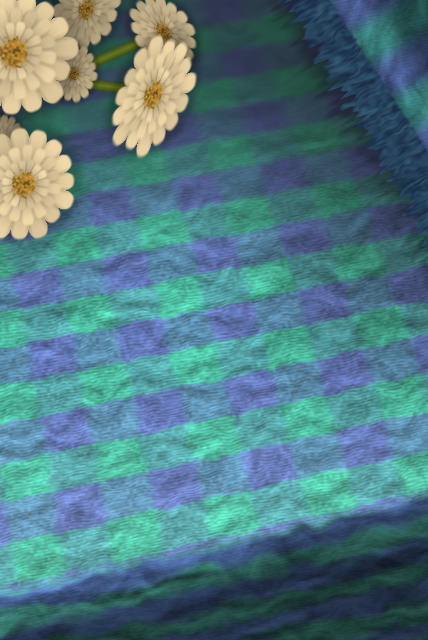
A Shadertoy shader for this texture:

```glsl
// Crinkled green and blue checked cloth over a table edge, with a fringed fold and cream daisies.
#define GREEN vec3(0.25, 0.67, 0.57)
#define BLUE vec3(0.34, 0.43, 0.67)
#define CREAM vec3(0.90, 0.81, 0.63)
#define GOLD vec3(0.66, 0.49, 0.18)
#define STEM vec3(0.30, 0.36, 0.10)
#define PETALS 15.0
#define WEAVE 200.0
#define CRINKLE 0.42
#define WEFT_SHARE 0.66
#define FRONT_PERIOD 0.062

float hash(vec2 p) {
    vec3 q = fract(p.xyx * 0.1031);
    q += dot(q, q.yzx + 33.33);
    return fract((q.x + q.y) * q.z);
}

float noise(vec2 p) {
    vec2 i = floor(p), f = fract(p);
    f = f * f * (3.0 - 2.0 * f);
    return mix(mix(hash(i), hash(i + vec2(1, 0)), f.x),
               mix(hash(i + vec2(0, 1)), hash(i + vec2(1, 1)), f.x), f.y);
}

float fbm(vec2 p) {
    return 0.55 * noise(p) + 0.3 * noise(p * 2.1 + 7.0) + 0.15 * noise(p * 4.3 + 19.0);
}

// 1 on green bands centred on whole numbers, 0 on the blue bands between them
float greenBand(float t, float soft) {
    return smoothstep(0.25 - soft, 0.25 + soft, abs(fract(t) - 0.5));
}

// Puckers running along the weft, lit from above
float crinkle(vec2 p) {
    vec2 q = vec2((p.x - 0.2 * p.y) * 26.0, (p.y + 0.2 * p.x) * 64.0);
    q.y += 2.2 * noise(p * 24.0);
    return fbm(q + vec2(0.0, 0.6)) - fbm(q - vec2(0.0, 0.6));
}

// Uneven weft yarns crossed by finer, fainter warp yarns
float threads(vec2 p) {
    vec2 q = vec2(p.x - 0.2 * p.y, p.y + 0.2 * p.x) * WEAVE;
    q += 1.2 * vec2(noise(p * 50.0), noise(p * 50.0 + 31.0));
    float weft = sin(q.y * 6.2832) * (0.3 + noise(q * vec2(0.7, 0.3)));
    return 0.6 * weft + 2.2 * (noise(q * vec2(0.9, 1.5)) - 0.5);
}

// Top of the table: bands shrink with distance
vec3 tableCloth(vec2 p) {
    float start = 0.885 - 0.225 * p.x, span = 0.1315 - 0.0098 * p.x, shrink = 0.003;
    float row = (span - sqrt(max(span * span - 4.0 * shrink * (start - p.y), 0.0))) / (2.0 * shrink);
    float column = (p.x - 0.06 + 0.0195 * row) / (0.1504 - 0.0035 * row);
    float wobble = 0.1 * (fbm(p * 45.0) - 0.5);
    float focus = smoothstep(0.05, 0.5, p.y);
    float blur = mix(0.08, 0.03, focus);
    vec3 weft = mix(BLUE, GREEN, greenBand(row + wobble, blur));
    vec3 warp = mix(BLUE, GREEN, greenBand(column + wobble, blur + 0.03));
    float light = mix(0.46, 1.03, smoothstep(0.05, 0.58, p.y));
    light *= 1.0 - 0.27 * smoothstep(0.3, 0.67, p.x) * smoothstep(0.75, 0.4, p.y);
    light += 0.14 * exp(-40.0 * dot(p - vec2(0.27, 0.36), p - vec2(0.27, 0.36)));
    light *= 1.0 + CRINKLE * mix(0.4, 1.0, focus) * crinkle(p) + 0.11 * focus * threads(p);
    vec3 color = mix(warp, weft, WEFT_SHARE) * light;
    return color + vec3(0.035, 0.02, 0.015) + 0.05 * smoothstep(0.5, 0.85, p.y);
}

// Hanging front: narrow rippled bands in shade below the edge
vec3 frontCloth(vec2 p, float drop) {
    float row = -0.15 - drop / FRONT_PERIOD + 0.5 * (fbm(p * vec2(16.0, 45.0)) - 0.5);
    vec3 color = mix(vec3(0.18, 0.25, 0.38), vec3(0.17, 0.36, 0.33), greenBand(row, 0.16));
    float light = mix(1.7 - 0.7 * p.x, 0.72, smoothstep(-0.01, 0.11, drop + 0.03 * p.x));
    float ripple = noise(vec2(p.x * 13.0, drop * 95.0 + 2.0 * noise(p * 18.0))) - 0.5;
    return color * light * (1.0 + 0.5 * ripple + CRINKLE * crinkle(p) + 0.06 * threads(p));
}

// Folded corner with its frayed hem
void foldedCorner(inout vec3 color, vec2 p, float aa) {
    float along = dot(p, vec2(0.5, 0.865));
    float fray = 0.04 * (noise(vec2(along * 190.0, p.x * 20.0)) - 0.5) + 0.02 * (noise(p * 60.0) - 0.5);
    float fringe = p.x - 0.45 - 0.58 * p.y + fray;
    float hem = p.x - 0.515 - 0.65 * p.y + 0.1 * fray;
    color *= 1.0 - 0.25 * smoothstep(-0.05, 0.0, fringe);
    float strand = noise(vec2(along * 260.0 + 3.0 * noise(p * 60.0), fringe * 50.0));
    strand = 0.6 * strand + 0.4 * noise(p * 110.0);
    vec3 yarn = mix(vec3(0.08, 0.14, 0.24), vec3(0.21, 0.36, 0.46), strand);
    color = mix(color, yarn, smoothstep(-3.0 * aa, 3.0 * aa, fringe));
    vec3 cloth = mix(BLUE, GREEN, 0.75 * greenBand((p.y + 0.6 * p.x) * 7.0 + 0.1, 0.15));
    float light = 0.48 + 0.38 * exp(-700.0 * (hem - 0.035) * (hem - 0.035));
    cloth *= light * (1.0 + CRINKLE * crinkle(p.yx) + 0.05 * threads(p));
    color = mix(color, cloth, smoothstep(-2.0 * aa, 2.0 * aa, hem));
}

void stem(inout vec3 color, vec2 p, vec2 a, vec2 b, float aa) {
    vec2 d = b - a;
    float dist = length(p - a - d * clamp(dot(p - a, d) / dot(d, d), 0.0, 1.0));
    color = mix(color, STEM * (1.3 - 60.0 * dist), smoothstep(aa, -aa, dist - 0.008));
}

// Daisy: rings of broad petals around a grainy disc; squash and tilt turn it away
void daisy(inout vec3 color, vec2 p, vec2 center, float radius, float squash, float tilt, float light, float aa) {
    float c = cos(tilt), s = sin(tilt);
    vec2 q = mat2(c, -s, s, c) * (p - center) / (radius * vec2(squash, 1.0));
    float r = length(q), soft = 1.5 * aa / (radius * squash);
    color *= 1.0 - 0.25 * smoothstep(1.2, 0.9, r);
    for (float ring = 0.0; ring < 3.0; ring++) {
        float turn = (atan(q.y, q.x) / 6.2832 + 0.5) * PETALS + 0.5 * ring + radius * 90.0;
        float id = mod(floor(turn), PETALS), side = abs(fract(turn) - 0.5) * 2.0;
        float size = (1.0 - 0.27 * ring) * (0.88 + 0.14 * hash(vec2(id * 7.0 + ring, radius * 900.0)));
        float edge = r - size * (1.0 - 0.16 * side * side * side);
        float tone = (0.78 + 0.22 * smoothstep(0.3, 0.9, r / size)) * (1.0 - 0.13 * smoothstep(0.5, 1.0, side));
        tone *= 0.92 + 0.14 * hash(vec2(id, ring + 3.0));
        color = mix(color, CREAM * tone * light, smoothstep(soft, -soft, edge));
    }
    float grain = noise(q * 26.0);
    vec3 disc = mix(GOLD * 0.7, GOLD * 1.35, grain) * mix(0.85, 1.0, smoothstep(0.05, 0.2, r));
    color = mix(color, disc * light, smoothstep(0.28, 0.15, r + 0.08 * (grain - 0.5)));
}

void mainImage(out vec4 fragColor, in vec2 fragCoord) {
    vec2 p = fragCoord / iResolution.y;
    p.y = 1.0 - p.y; // measured down from the top
    float aa = 1.2 / iResolution.y;

    float drop = p.y - 0.925 + 0.225 * p.x + 0.016 * (noise(p * 34.0) - 0.5);
    vec3 color = mix(tableCloth(p), frontCloth(p, drop), smoothstep(-0.014, 0.016, drop));
    foldedCorner(color, p, aa);

    // Bouquet, back to front
    stem(color, p, vec2(0.13, 0.105), vec2(0.21, 0.07), aa);
    stem(color, p, vec2(0.13, 0.130), vec2(0.21, 0.14), aa);
    daisy(color, p, vec2(0.135, 0.015), 0.070, 0.75, 0.4, 0.78, aa);
    daisy(color, p, vec2(0.255, 0.050), 0.068, 0.70, -0.6, 0.85, aa);
    daisy(color, p, vec2(0.115, 0.115), 0.046, 0.85, 0.2, 0.80, aa);
    daisy(color, p, vec2(0.000, 0.220), 0.045, 0.80, 0.3, 0.75, aa);
    daisy(color, p, vec2(0.240, 0.148), 0.102, 0.58, 0.42, 1.0, aa);
    daisy(color, p, vec2(0.022, 0.082), 0.107, 0.94, 0.2, 0.98, aa);
    daisy(color, p, vec2(0.038, 0.288), 0.092, 0.92, 0.5, 1.0, aa);

    fragColor = vec4(clamp(color, 0.0, 1.0), 1.0);
}
```
